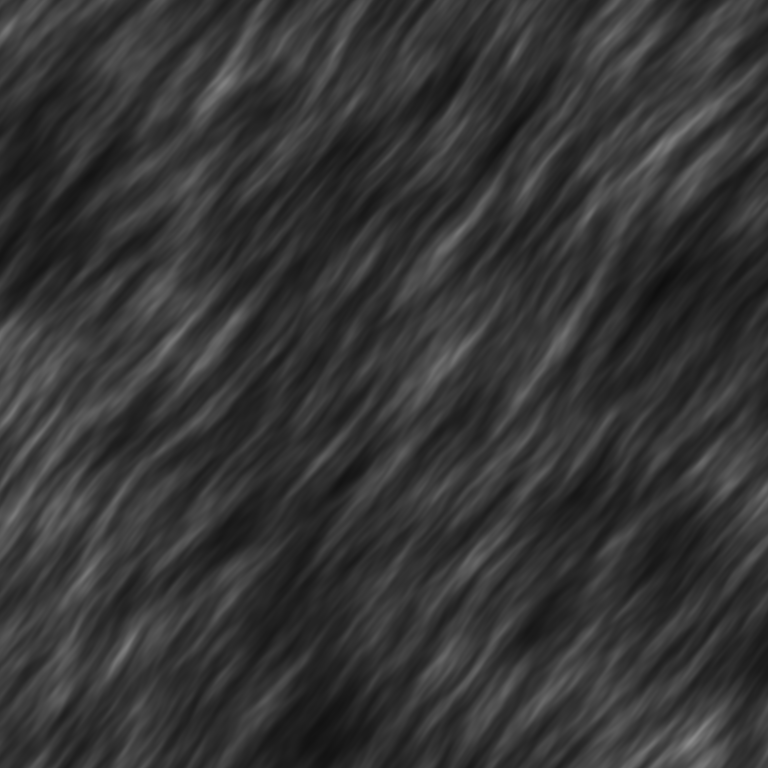
Reproduce this texture procedurally as a WebGL 2 fragment shader.

```glsl
#version 300 es
precision highp float;
// Dark grey brushed fibres slanting up to the right over soft light and dark patches.
// Gradient noise is stretched along a gently bending direction in several octaves,
// then summed with broad cloudy noise as an exposure applied to one base grey.

uniform vec2 u_resolution;
out vec4 fragColor;

// Unit gradient at a lattice point, from an integer hash
vec2 latticeGradient(ivec2 cell) {
    uvec2 c = uvec2(cell + 4096);
    uint h = c.x * 1597334677u ^ c.y * 3812015801u;
    h = (h ^ (h >> 15)) * 2246822519u;
    h = (h ^ (h >> 13)) * 3266489917u;
    h ^= h >> 16;
    float angle = float(h & 65535u) / 65536.0 * 6.28319;
    return vec2(cos(angle), sin(angle));
}

float gradientNoise(vec2 p) {
    ivec2 cell = ivec2(floor(p));
    vec2 f = fract(p);
    vec2 fade = f * f * f * (f * (f * 6.0 - 15.0) + 10.0);
    float a = dot(latticeGradient(cell), f);
    float b = dot(latticeGradient(cell + ivec2(1, 0)), f - vec2(1, 0));
    float c = dot(latticeGradient(cell + ivec2(0, 1)), f - vec2(0, 1));
    float d = dot(latticeGradient(cell + ivec2(1, 1)), f - vec2(1, 1));
    return mix(mix(a, b, fade.x), mix(c, d, fade.x), fade.y);
}

// Layered streaks; x runs along the fibres, y across them
float fibres(vec2 p) {
    float sum = 0.56 * gradientNoise(p * vec2(4.0, 21.0) + 7.3);
    sum += 0.88 * gradientNoise(p * vec2(6.5, 43.0) + 31.7);
    sum += 0.50 * gradientNoise(p * vec2(13.0, 84.0) + 63.1);
    sum += 0.20 * gradientNoise(p * vec2(38.0, 150.0) + 95.9);
    return sum;
}

// Broad uneven shading
float patches(vec2 p) {
    return 0.68 * gradientNoise(p * vec2(2.3, 3.0) + 11.4)
         + 0.36 * gradientNoise(p * vec2(5.5, 7.0) + 47.2);
}

void main() {
    vec2 p = gl_FragCoord.xy / min(u_resolution.x, u_resolution.y);

    // Turn to the fibre direction and bend it slightly
    vec2 along = vec2(cos(0.89), sin(0.89));
    vec2 q = vec2(dot(p, along), dot(p, vec2(-along.y, along.x)));
    q.y += 0.035 * gradientNoise(p * 2.5 + 19.6) + 0.007 * gradientNoise(p * 8.0 + 73.8);

    float exposure = fibres(q) + patches(p);
    fragColor = vec4(vec3(0.21 * exp(exposure)), 1.0);
}
```
